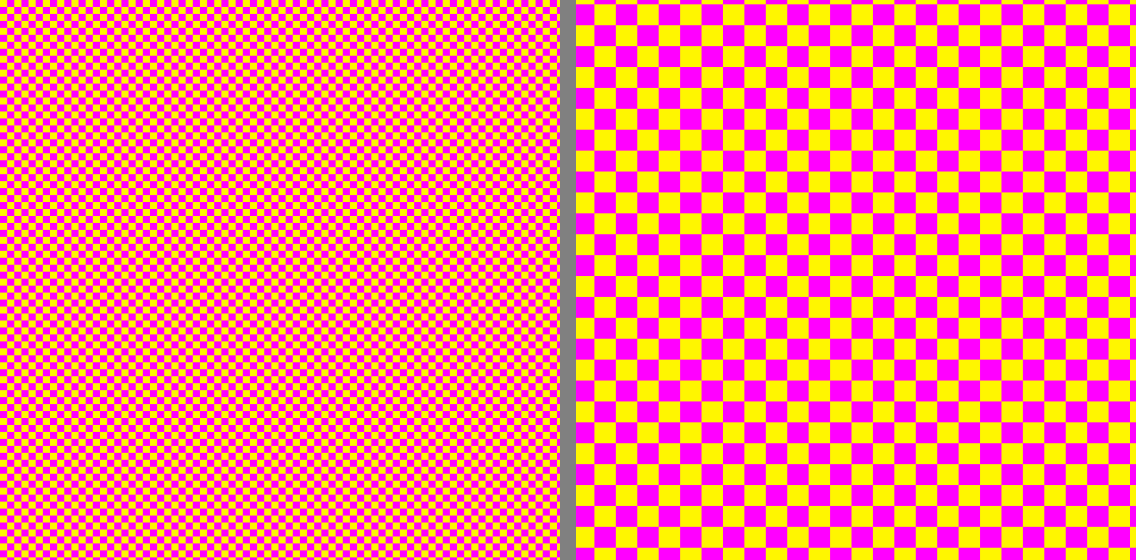
Left: the whole. Right: its middle third, enlarged.
A Shadertoy shader for this pattern:

```glsl
#define CELLS vec2(78.42, 80.38)
#define MAGENTA vec3(1.0, 0.0, 1.0)
#define YELLOW vec3(1.0, 0.965, 0.0)

// Integral of a square wave that is +1 on even cells and -1 on odd cells
vec2 squareIntegral(vec2 p) {
    return 1.0 - abs(mod(p, 2.0) - 1.0);
}

// Square waves along both axes, averaged over the pixel footprint
vec2 filteredSquare(vec2 p, vec2 footprint) {
    vec2 halfStep = 0.5 * footprint;
    return (squareIntegral(p + halfStep) - squareIntegral(p - halfStep)) / footprint;
}

void mainImage(out vec4 fragColor, in vec2 fragCoord) {
    // Cell grid anchored at the upper left corner
    vec2 uv = fragCoord / iResolution.xy;
    vec2 grid = vec2(uv.x, 1.0 - uv.y) * CELLS;

    // The product of the two waves gives the checker parity
    vec2 wave = filteredSquare(grid, CELLS / iResolution.xy);
    float yellowCover = 0.5 + 0.5 * wave.x * wave.y;

    fragColor = vec4(mix(MAGENTA, YELLOW, yellowCover), 1.0);
}
```
